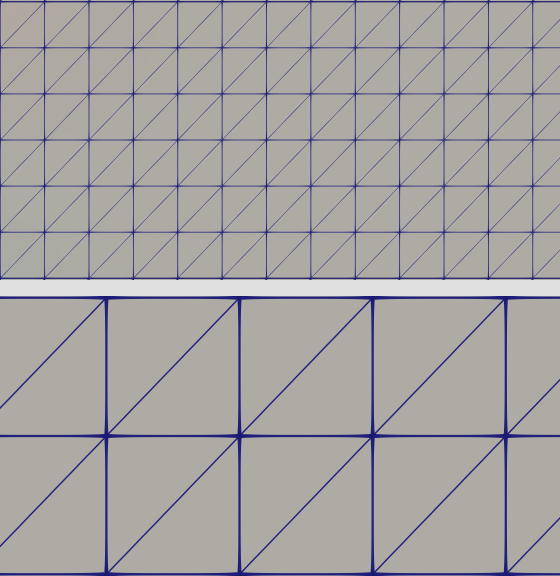
Top, the full canvas; bottom, a detail of the centre.
Give the GLSL for this pattern, as a WebGL 2 fragment shader.

```glsl
#version 300 es
precision highp float;
// A grey sheet ruled into a blue triangle mesh: a grid of nearly square cells,
// each split by one rising diagonal. Every line is a distance to a repeating
// axis, drawn by pixel coverage; grid lines swell where they meet at nodes.

uniform vec2 u_resolution;
out vec4 fragColor;

// Lengths are fractions of the canvas height.
const vec2 CELL = vec2(0.1585, 0.1646);     // about 12.6 columns and 6 rows
const vec2 GRID_ORIGIN = vec2(0.0008, 0.0062);
const float ROWS = 6.0;
const float GRID_HALF_WIDTH = 0.0013;
const float DIAGONAL_HALF_WIDTH = 0.00085;
const float FLARE_HALF_WIDTH = 0.0013;      // extra width at the nodes
const float FLARE_LENGTH = 0.016;
const float BORDER_HALF_WIDTH = 0.0018;     // outermost horizontal lines

const vec3 SHEET = vec3(0.680, 0.670, 0.640);
const vec3 WARM_TINT = vec3(0.012, -0.014, -0.012);  // upper left corner
const vec3 COOL_TINT = vec3(-0.020, 0.003, 0.010);   // lower left corner
const float TINT_FALLOFF = 4.0;
const vec3 LINE_BLUE = vec3(0.130, 0.125, 0.490);
const vec3 NODE_BLUE = vec3(0.100, 0.095, 0.440);
const vec3 BORDER_BLUE = vec3(0.130, 0.130, 0.430);

// Share of a pixel covered by a line centred at signed distance d.
float coverage(float d, float halfWidth, float pixel) {
    float right = min(d + 0.5 * pixel, halfWidth);
    float left = max(d - 0.5 * pixel, -halfWidth);
    return clamp((right - left) / pixel, 0.0, 1.0);
}

// Signed offset to the nearest whole number.
vec2 nearestOffset(vec2 v) {
    return fract(v + 0.5) - 0.5;
}

// Sheet colour with faint tints fading from the two left corners.
vec3 sheetColour(vec2 p) {
    float warm = exp(-TINT_FALLOFF * length(p - vec2(0.0, 1.0)));
    float cool = exp(-TINT_FALLOFF * length(p));
    return SHEET + WARM_TINT * warm + COOL_TINT * cool;
}

void main() {
    float pixel = 1.0 / u_resolution.y;
    vec2 p = gl_FragCoord.xy * pixel;
    vec2 grid = (p - GRID_ORIGIN) / CELL;
    vec2 toLine = nearestOffset(grid) * CELL;

    // Grid lines, widened near the nodes
    vec2 flare = exp(-abs(toLine.yx) / FLARE_LENGTH);
    vec2 halfWidth = GRID_HALF_WIDTH + FLARE_HALF_WIDTH * flare;
    float vertical = coverage(toLine.x, halfWidth.x, pixel);
    float horizontal = coverage(toLine.y, halfWidth.y, pixel);
    float ruled = max(vertical, horizontal);

    // Diagonals from lower left to upper right
    float slant = nearestOffset(vec2(grid.x - grid.y)).x;
    float toDiagonal = slant * CELL.x * CELL.y / length(CELL);
    float diagonal = coverage(toDiagonal, DIAGONAL_HALF_WIDTH, pixel);

    // Heavier ends of the mesh at the bottom and top
    float toBorder = min(abs(grid.y), abs(grid.y - ROWS)) * CELL.y;
    float border = coverage(toBorder, BORDER_HALF_WIDTH, pixel);

    float node = exp(-length(toLine) / (0.5 * FLARE_LENGTH));
    vec3 ink = mix(LINE_BLUE, NODE_BLUE, node);
    vec3 colour = sheetColour(p);
    colour = mix(colour, ink, diagonal);
    colour = mix(colour, ink, ruled);
    colour = mix(colour, BORDER_BLUE, border);
    fragColor = vec4(colour, 1.0);
}
```
